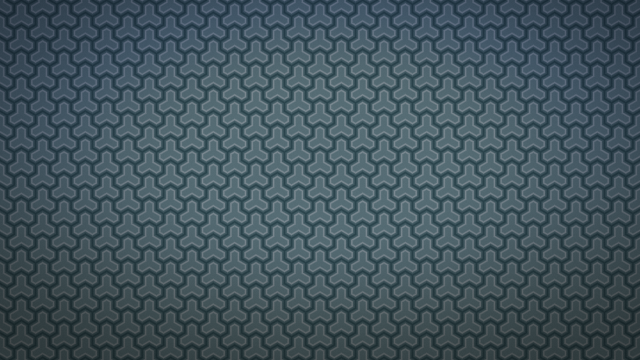
This pattern is drawn by a WebGL 1 fragment shader. Its source:

```glsl
precision highp float;
uniform vec2 u_resolution;

// Lengths are fractions of the canvas width
const float REPEATS_ACROSS = 15.0;
const float ARM_WIDTH = 1.0 / (3.0 * REPEATS_ACROSS);
const float ROW_STEP = 1.7320508 * ARM_WIDTH;
const float COLUMN_STEP = 1.5 * ARM_WIDTH;
const float TOP_OFFSET = 0.026;
const float SEAM_EDGE = 0.065 * ARM_WIDTH;
const float BAND_EDGE = 0.180 * ARM_WIDTH;
const float RIM_EDGE = 0.290 * ARM_WIDTH;
const float EDGE_PIXELS = 0.85;

const vec3 SEAM_COLOR = vec3(0.16, 0.255, 0.285);
const vec3 BAND_COLOR = vec3(0.25, 0.34, 0.37);
const vec3 RIM_COLOR = vec3(0.46, 0.51, 0.54);
const vec3 FILL_COLOR = vec3(0.32, 0.405, 0.435);

const vec2 LIGHT_CENTER = vec2(0.51, 0.56);
const float LIGHT_INNER = 1.05;
const float LIGHT_OUTER = 0.56;
const vec3 TOP_TINT = vec3(0.95, 0.99, 1.11);
const vec3 BOTTOM_TINT = vec3(1.01, 0.99, 0.96);
const float GRAIN_CELLS = 768.0;
const float GRAIN_AMOUNT = 0.01;

float hash(vec2 cell) {
  vec3 q = fract(vec3(cell.xyx) * 0.1031);
  q += dot(q, q.yzx + 33.33);
  return fract((q.x + q.y) * q.z);
}

// Inner distance of one three-armed tile, positive inside
float tripodDepth(vec2 p) {
  float along = max(p.y, abs(p.x) * 0.8660254 - 0.5 * p.y);
  float across = sqrt(max(dot(p, p) - along * along, 0.0));
  float side = 0.5 * ARM_WIDTH - across;
  float tip = ARM_WIDTH - 0.5 * across - 0.8660254 * along;
  return min(side, tip);
}

// Depth inside whichever interlocking tile covers the point
float patternDepth(vec2 p) {
  float nearestColumn = floor(p.x / COLUMN_STEP + 0.5);
  float depth = -1.0;
  for (int i = -1; i <= 1; i++) {
    float column = nearestColumn + float(i);
    float shift = 0.5 * ROW_STEP * (1.0 - mod(column, 2.0));
    float nearestRow = floor((p.y - shift) / ROW_STEP + 0.5);
    for (int j = -1; j <= 1; j++) {
      float row = nearestRow + float(j);
      vec2 center = vec2(column * COLUMN_STEP, row * ROW_STEP + shift);
      depth = max(depth, tripodDepth(p - center));
    }
  }
  return depth;
}

void main() {
  vec2 uv = gl_FragCoord.xy / u_resolution;
  vec2 p = gl_FragCoord.xy / u_resolution.x;
  float canvasTop = u_resolution.y / u_resolution.x;
  float depth = patternDepth(p - vec2(0.0, canvasTop - TOP_OFFSET));

  // Nested outlines from the seam inwards
  float soft = EDGE_PIXELS / u_resolution.x;
  vec3 color = SEAM_COLOR;
  color = mix(color, BAND_COLOR, smoothstep(-soft, soft, depth - SEAM_EDGE));
  color = mix(color, RIM_COLOR, smoothstep(-soft, soft, depth - BAND_EDGE));
  color = mix(color, FILL_COLOR, smoothstep(-soft, soft, depth - RIM_EDGE));

  // Soft light with cool upper and warm lower edges
  float falloff = smoothstep(0.15, 0.75, length(uv - LIGHT_CENTER));
  vec3 tint = mix(BOTTOM_TINT, TOP_TINT, smoothstep(0.0, 1.0, uv.y));
  color *= mix(LIGHT_INNER, LIGHT_OUTER, falloff);
  color *= mix(vec3(1.0), tint, smoothstep(0.0, 0.5, falloff));

  // Fine surface grain
  color += GRAIN_AMOUNT * (hash(floor(p * GRAIN_CELLS)) - 0.5);
  gl_FragColor = vec4(color, 1.0);
}
```
